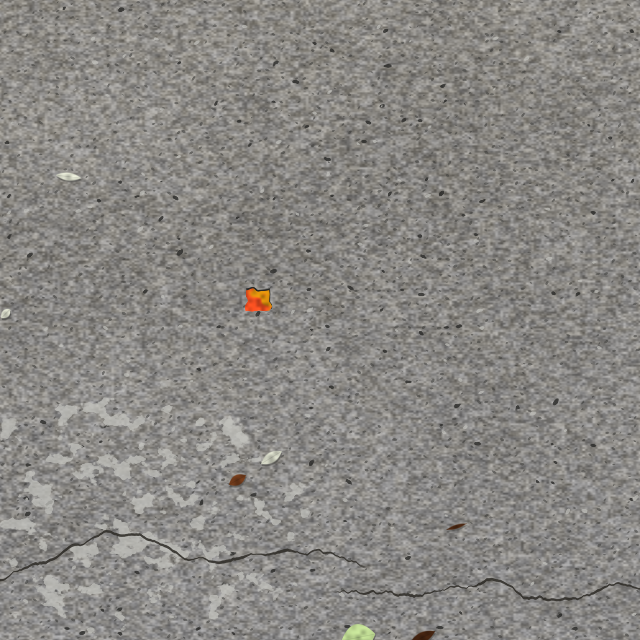
This texture is drawn by a three.js fragment shader. Its source:

```glsl
// Weathered grey asphalt with fine grain, pits, pale stains, cracks and fallen leaves.
varying vec2 vUv;

const vec3 ASPHALT = vec3(0.543, 0.535, 0.522);
const vec3 PIT = vec3(0.23, 0.23, 0.22);
const vec3 CHALK = vec3(0.76, 0.76, 0.74);
const vec3 CRACK = vec3(0.17, 0.16, 0.14);
const vec3 PETAL = vec3(0.84, 0.85, 0.78);
const vec3 BROWN = vec3(0.42, 0.22, 0.10);
const vec3 GREEN = vec3(0.70, 0.80, 0.54);
const vec3 RED = vec3(0.90, 0.29, 0.12);
const vec3 OCHRE = vec3(0.78, 0.51, 0.04);

float hash(vec2 p) {
  vec3 q = fract(vec3(p.xyx) * 0.1031);
  q += dot(q, q.yzx + 33.33);
  return fract((q.x + q.y) * q.z);
}

float noise(vec2 p) {
  vec2 i = floor(p), f = fract(p);
  f = f * f * (3.0 - 2.0 * f);
  return mix(mix(hash(i), hash(i + vec2(1.0, 0.0)), f.x),
             mix(hash(i + vec2(0.0, 1.0)), hash(i + 1.0), f.x), f.y);
}

float fbm(vec2 p) {
  float sum = 0.0, amp = 0.5;
  for (int i = 0; i < 4; i++) {
    sum += amp * noise(p);
    p = p * 2.03 + 17.1;
    amp *= 0.5;
  }
  return sum / 0.9375;
}

vec2 rotate(vec2 p, float a) {
  float c = cos(a), s = sin(a);
  return vec2(c * p.x + s * p.y, c * p.y - s * p.x);
}

// One randomly turned, ragged ellipse in some of the grid cells
float specks(vec2 p, float cells, float radius, float density, float seed) {
  vec2 id = floor(p * cells) + seed;
  vec2 jitter = vec2(hash(id + 3.7), hash(id + 9.2)) - 0.5;
  vec2 q = rotate(fract(p * cells) - 0.5 - 0.45 * jitter, 1.8 * (hash(id + 5.1) - 0.4));
  float size = radius * mix(0.55, 1.2, hash(id + 7.9));
  float d = length(q * vec2(0.75, 1.35)) / cells - size;
  d += (noise(p * 260.0 + seed) - 0.5) * radius * 0.8;
  return step(hash(id), density) * (1.0 - smoothstep(-0.001, 0.001, d));
}

// Dark line along a height, limited to a span of x
float crack(vec2 p, float height, vec2 span, float width) {
  float wobble = (fbm(vec2(p.x * 38.0, height)) - 0.5) * 0.022;
  float w = width * mix(0.3, 1.5, noise(vec2(p.x * 45.0, 4.0)));
  float ends = smoothstep(span.x, span.x + 0.03, p.x) * (1.0 - smoothstep(span.y - 0.04, span.y, p.x));
  float d = abs(p.y - height - wobble) - w;
  return ends * (1.0 - smoothstep(-0.0007, 0.0014, d));
}

float leafMask(vec2 q, vec2 halfSize) {
  vec2 u = q / halfSize;
  float d = (abs(u.y) - 1.0 + u.x * u.x) * halfSize.y * 0.7;
  return 1.0 - smoothstep(-0.001, 0.001, d);
}

// Leaf with a thin shadow below and a faint midrib
vec3 addLeaf(vec3 base, vec2 p, float angle, vec2 halfSize, vec3 tint) {
  float shadow = leafMask(rotate(p + vec2(-0.001, 0.003), angle), halfSize);
  vec2 q = rotate(p, angle);
  float rib = 1.0 - smoothstep(0.0, 0.0015, abs(q.y));
  vec3 leaf = tint * (0.85 + 0.3 * noise(p * 130.0) - 0.08 * rib);
  return mix(mix(base, PIT, 0.5 * shadow), leaf, leafMask(q, halfSize));
}

// Squarish torn leaf, red to ochre, with a dark upper rim
vec3 addTornLeaf(vec3 base, vec2 p, vec2 halfSize) {
  vec2 q = rotate(p, 0.12);
  q.x -= 0.2 * q.y;
  q += (vec2(noise(p * 110.0), noise(p * 110.0 + 40.0)) - 0.5) * 0.008;
  vec2 e = abs(q) - halfSize;
  vec2 s = abs(q - vec2(0.001, 0.003)) - halfSize;
  float mask = 1.0 - smoothstep(-0.001, 0.001, max(e.x, e.y));
  float rim = 1.0 - smoothstep(-0.001, 0.0015, max(s.x, s.y));
  float blend = smoothstep(-0.008, 0.010, q.x + 0.5 * q.y + 0.02 * (noise(p * 90.0) - 0.5));
  vec3 leaf = mix(RED, OCHRE, blend) * (0.8 + 0.4 * noise(p * 150.0));
  return mix(mix(base, PIT * 0.7, rim), leaf, mask);
}

void main() {
  vec2 p = vUv;

  // Broad tone and fine grain, stretched sideways
  float patches = fbm(p * 5.0 + 2.0);
  float worn = 1.0 - smoothstep(0.05, 0.30, length((p - vec2(0.62, 0.70)) * vec2(1.0, 0.7)));
  float grain = (noise(p * vec2(125.0, 205.0)) - 0.5) * 0.19
              + (noise(p * vec2(250.0, 350.0) + 71.0) - 0.5) * 0.19;
  vec3 color = ASPHALT + grain + (patches - 0.5) * 0.08 - 0.022 * worn;
  float tint = noise(p * vec2(90.0, 140.0) + 31.0) - 0.5 + 0.5 * (p.y - 0.5);
  color += tint * vec3(0.016, 0.006, -0.022);

  // Pits and pale stones
  float pits = specks(p, 85.0, 0.0021, 0.16 + 0.14 * worn + 0.12 * patches, 11.0);
  color = mix(color, PIT, 0.55 * pits);
  color = mix(color, PIT * 0.7, 0.8 * specks(p, 34.0, 0.0034, 0.09 + 0.07 * worn, 57.0));
  color = mix(color, CHALK, 0.7 * specks(p, 38.0, 0.0032, 0.07, 93.0));

  // Chalky stains, thickest at the lower left
  float area = 1.0 - smoothstep(0.04, 0.32, length((p - vec2(0.20, 0.19)) * vec2(0.85, 1.2)));
  float flecks = fbm(p * vec2(42.0, 50.0) + 8.0) + 0.14 * area;
  color = mix(color, CHALK, 0.75 * smoothstep(0.70, 0.77, flecks) * smoothstep(0.0, 0.25, area));
  float blot = length((p - vec2(0.367, 0.325)) * vec2(1.0, 1.1)) + 0.04 * (fbm(p * 70.0) - 0.5);
  color = mix(color, CHALK, 0.8 * (1.0 - smoothstep(0.014, 0.023, blot)));

  // Two overlapping cracks
  float rise = 0.100 + 0.066 * smoothstep(0.0, 0.18, p.x) - 0.043 * smoothstep(0.18, 0.33, p.x)
             + 0.016 * smoothstep(0.33, 0.43, p.x) - 0.028 * smoothstep(0.48, 0.58, p.x);
  float fall = 0.070 + 0.019 * smoothstep(0.58, 0.77, p.x) - 0.027 * smoothstep(0.77, 0.84, p.x)
             + 0.021 * smoothstep(0.86, 0.97, p.x);
  float lines = max(crack(p, rise, vec2(-0.05, 0.59), 0.0015), crack(p, fall, vec2(0.51, 1.1), 0.0014));
  color = mix(color, CRACK, 0.85 * lines);

  // Fallen leaves and petals
  color = addLeaf(color, p - vec2(0.107, 0.724), -0.12, vec2(0.020, 0.006), PETAL);
  color = addLeaf(color, p - vec2(0.009, 0.510), 0.80, vec2(0.010, 0.006), PETAL);
  color = addLeaf(color, p - vec2(0.424, 0.285), 0.55, vec2(0.019, 0.008), PETAL * 0.93);
  color = addLeaf(color, p - vec2(0.371, 0.250), 0.50, vec2(0.015, 0.008), BROWN);
  color = addLeaf(color, p - vec2(0.713, 0.177), 0.30, vec2(0.016, 0.003), BROWN * 0.7);
  color = addLeaf(color, p - vec2(0.560, 0.004), 0.20, vec2(0.027, 0.021), GREEN);
  color = addLeaf(color, p - vec2(0.660, 0.004), 0.45, vec2(0.022, 0.008), BROWN * 0.6);
  color = addTornLeaf(color, p - vec2(0.404, 0.530), vec2(0.019, 0.017));

  gl_FragColor = vec4(clamp(color, 0.0, 1.0), 1.0);
}
```
